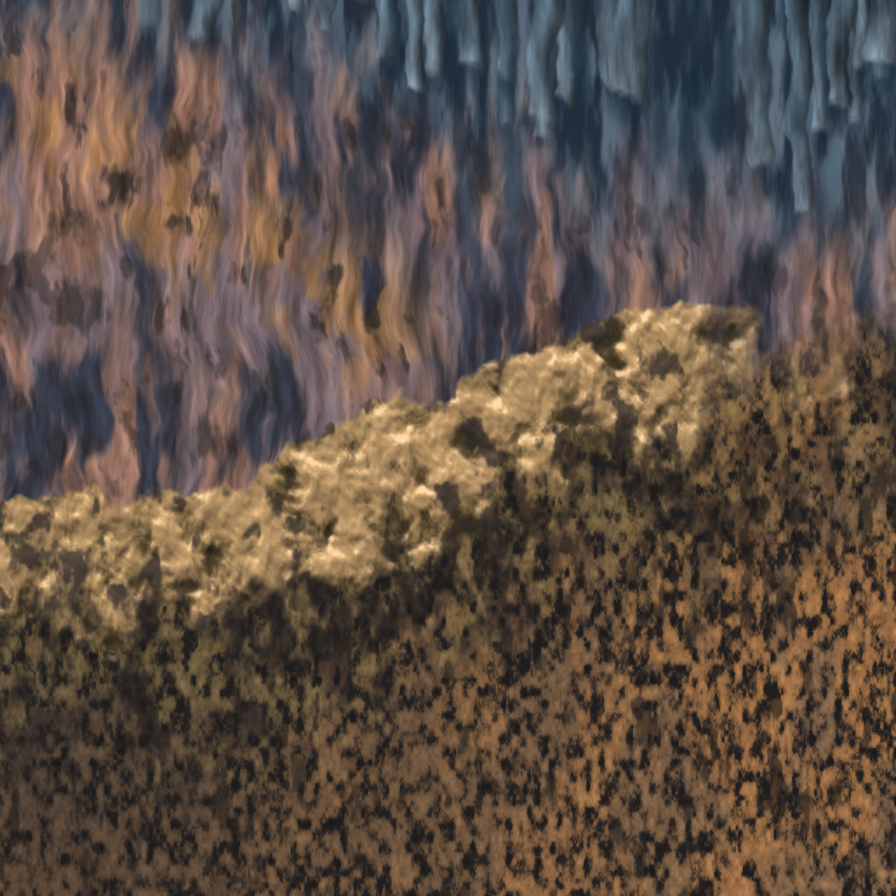
Give the GLSL for this texture, as a WebGL 1 fragment shader.

```glsl
precision highp float;
uniform vec2 u_resolution;

const vec3 MAUVE = vec3(0.45, 0.39, 0.41);
const vec3 ROSE = vec3(0.59, 0.44, 0.38);
const vec3 SLATE = vec3(0.21, 0.22, 0.27);
const vec3 BLUE = vec3(0.31, 0.39, 0.45);
const vec3 PALE_BLUE = vec3(0.51, 0.57, 0.61);
const vec3 DEEP_BLUE = vec3(0.11, 0.17, 0.23);
const vec3 OCHRE = vec3(0.68, 0.49, 0.29);
const vec3 TAN = vec3(0.72, 0.58, 0.40);
const vec3 CREAM = vec3(0.87, 0.76, 0.60);
const vec3 MOSS = vec3(0.27, 0.23, 0.15);
const vec3 SOIL = vec3(0.39, 0.30, 0.22);
const vec3 RUST = vec3(0.55, 0.38, 0.23);
const vec3 SHADOW = vec3(0.12, 0.11, 0.11);
const vec2 STREAK_SCALE = vec2(38.0, 9.0);
const float RELIEF_STEP = 0.007;

float hash(vec2 p) {
  vec3 q = fract(vec3(p.xyx) * 0.1031);
  q += dot(q, q.yzx + 33.33);
  return fract((q.x + q.y) * q.z);
}

float noise(vec2 p) {
  vec2 i = floor(p), f = fract(p);
  f = f * f * (3.0 - 2.0 * f);
  return mix(mix(hash(i), hash(i + vec2(1.0, 0.0)), f.x),
             mix(hash(i + vec2(0.0, 1.0)), hash(i + 1.0), f.x), f.y);
}

float fbm(vec2 p) {
  float sum = 0.0, gain = 0.53;
  for (int i = 0; i < 4; i++) {
    sum += gain * noise(p);
    p = p * 2.03 + 17.3;
    gain *= 0.5;
  }
  return sum;
}

// Soft elliptical region
float blob(vec2 p, vec2 center, vec2 radius) {
  vec2 d = (p - center) / radius;
  return exp(-dot(d, d));
}

float ridgeHeight(vec2 p) {
  vec2 warp = vec2(fbm(p * 24.0), fbm(p * 24.0 + 9.0)) - 0.5;
  float billow = abs(2.0 * noise((p + 0.03 * warp) * vec2(25.0, 21.0)) - 1.0);
  return 0.3 * (1.0 - billow) + 0.9 * fbm((p + 0.02 * warp) * vec2(38.0, 32.0));
}

float ridgeTop(float x) {
  return 0.44 + 0.21 * smoothstep(0.12, 0.76, x) + 0.04 * smoothstep(0.84, 1.0, x);
}

float ridgeBottom(float x) {
  return 0.31 + 0.20 * smoothstep(0.22, 0.76, x) + 0.05 * smoothstep(0.8, 1.0, x);
}

// Streaked wall with ochre crust along a falling diagonal
vec3 wall(vec2 p) {
  float bend = 0.04 * (fbm(p * 9.0) - 0.5);
  float streak = fbm((p + vec2(bend, 0.0)) * STREAK_SCALE);
  float fine = fbm((p + vec2(bend, 0.0)) * vec2(105.0, 20.0) + 5.0);
  float diagonal = p.y - (0.88 - 0.58 * p.x);
  float crust = exp(-diagonal * diagonal / 0.008) * (1.0 - smoothstep(0.42, 0.52, p.x));
  float warmth = fbm(p * vec2(20.0, 6.0) + 31.0) + 0.14 * crust;
  warmth += 0.1 * blob(p, vec2(0.05, 0.68), vec2(0.2, 0.12)) + 0.12 * blob(p, vec2(0.56, 0.63), vec2(0.16, 0.08));
  float dark = blob(p, vec2(0.12, 0.51), vec2(0.22, 0.07)) + blob(p, vec2(0.48, 0.78), vec2(0.09, 0.10));
  vec3 color = mix(MAUVE, ROSE, smoothstep(0.42, 0.68, warmth));
  color = mix(SLATE, color, smoothstep(0.29, 0.56, streak - 0.07 * dark));
  float patches = smoothstep(0.42, 0.60, fbm((p + bend) * vec2(34.0, 16.0) + 70.0));
  color = mix(color, OCHRE, 0.65 * crust * patches);
  float pits = smoothstep(0.56, 0.74, fbm((p + bend) * vec2(50.0, 20.0) + 12.0));
  color = mix(color, SHADOW * 1.3, pits * (0.5 + 0.25 * crust));
  return color * (0.58 + 0.82 * fine);
}

// Loose hanging columns that fade into the wall
vec3 columns(vec2 p, vec3 color) {
  float reach = mix(0.97, 0.76, smoothstep(0.15, 0.85, p.x));
  float drift = 0.22 * (fbm(p * vec2(30.0, 5.0)) - 0.5);
  float tint = smoothstep(reach - 0.11, reach + 0.10, p.y + drift);
  float grain = fbm(p * vec2(72.0, 14.0) + 3.0);
  color = mix(color, mix(DEEP_BLUE, BLUE * 1.1, smoothstep(0.32, 0.62, grain)), 0.85 * tint);
  for (int i = 0; i < 3; i++) {
    float layer = float(i);
    float x = p.x * (29.0 - 4.0 * layer) + 0.37 * layer + 0.7 * (fbm(p * vec2(18.0, 14.0) + layer) - 0.5);
    vec2 id = vec2(floor(x), 11.0 + layer * 7.0);
    float across = (fract(x) - 0.5) / mix(0.25, 0.46, hash(id));
    float tip = reach + mix(-0.02, 0.19, hash(id + 23.0)) + 0.025 * (fbm(p * 45.0) - 0.5);
    float body = (1.0 - smoothstep(0.7, 1.0, abs(across))) * smoothstep(tip - 0.006, tip + 0.008, p.y);
    body *= step(0.45, hash(id + 57.0)) * smoothstep(0.12, 0.22, p.x);
    float under = (1.0 - smoothstep(0.4, 1.1, abs(across))) * smoothstep(tip - 0.045, tip - 0.005, p.y);
    color = mix(color, DEEP_BLUE, 0.5 * under * tint);
    float side = 1.0 - 0.6 * smoothstep(-0.4, 1.0, across);
    float lip = exp(-max(p.y - tip, 0.0) * 17.0);
    vec3 surface = mix(BLUE, PALE_BLUE, 0.1 + 0.75 * lip) * side * (0.35 + 1.3 * grain);
    color = mix(color, surface, body * 0.85);
  }
  return color;
}

// Fine soil, dark beneath the ridge and warmer at lower right
vec3 ground(vec2 p, float depth) {
  float grain = fbm(p * vec2(125.0, 75.0));
  float clumps = fbm(p * vec2(24.0, 9.0) + 45.0);
  float rust = smoothstep(0.15, 0.95, p.x) * smoothstep(0.34, 0.62, clumps);
  vec3 color = mix(SOIL * mix(0.82, 1.1, p.x), RUST, 0.8 * rust);
  float shade = (1.0 - smoothstep(0.04, 0.24, depth)) * mix(1.0, 0.6, smoothstep(0.72, 0.9, p.x));
  vec3 damp = mix(SHADOW, MOSS * 1.4, smoothstep(0.35, 0.62, fbm(p * vec2(42.0, 26.0))));
  color = mix(color, damp, 0.75 * shade);
  color = mix(color, SHADOW * 1.6, 0.35 * blob(p, vec2(0.08, 0.12), vec2(0.2, 0.14)));
  color = mix(SHADOW * 1.4, color, smoothstep(0.25, 0.55, grain));
  float holes = smoothstep(0.56, 0.74, fbm(p * vec2(60.0, 28.0) + 90.0));
  return mix(color * (0.48 + 1.1 * grain), SHADOW, 0.6 * holes);
}

void main() {
  vec2 p = gl_FragCoord.xy / u_resolution;
  float ragged = fbm(p * vec2(30.0, 22.0) + 8.0) - 0.5;
  float top = ridgeTop(p.x) + 0.06 * ragged + 0.024 * (noise(vec2(p.x * 23.0, 2.0)) - 0.5);
  float bottom = ridgeBottom(p.x) + 0.16 * ragged;
  vec3 color = columns(p, wall(p));
  float rightSide = smoothstep(0.74, 0.84, p.x);
  float edge = mix(0.012, 0.05, rightSide);
  color = mix(ground(p, bottom - p.y), color, smoothstep(-edge, edge, p.y - top + 0.02 + 0.04 * rightSide));

  // Crumbling tan ridge lit from above
  float height = ridgeHeight(p);
  float light = height - ridgeHeight(p + vec2(-0.3, 1.0) * RELIEF_STEP);
  vec3 ridge = mix(MOSS, TAN, smoothstep(0.3, 0.66, height + 1.2 * (p.y - mix(bottom, top, 0.45))));
  ridge = mix(ridge, CREAM, smoothstep(0.05, 0.25, light) * 0.6);
  ridge *= clamp(0.95 + 1.5 * light, 0.45, 1.25);
  float hollow = smoothstep(0.54, 0.7, fbm(p * vec2(36.0, 27.0) + 63.0));
  ridge = mix(ridge, SHADOW * 1.4, 0.75 * hollow);
  float band = smoothstep(-0.006, 0.006, top - p.y) * smoothstep(-0.03, 0.025, p.y - bottom);
  float broken = smoothstep(0.38, 0.6, fbm(p * vec2(30.0, 8.0) + 28.0));
  band *= mix(1.0, 0.7 * broken, rightSide);
  gl_FragColor = vec4(mix(color, ridge, band), 1.0);
}
```
